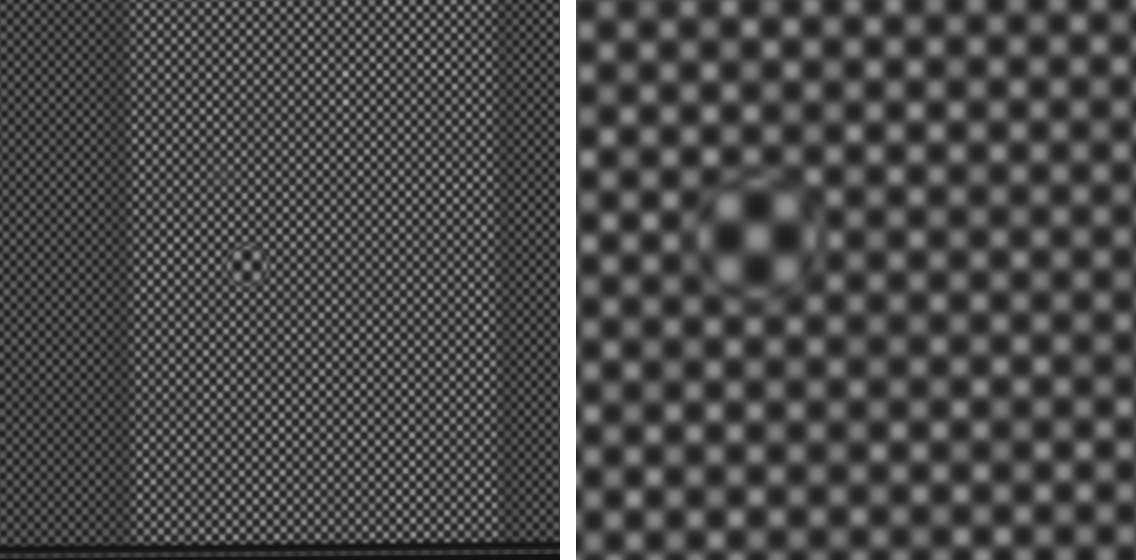
Left: the whole. Right: its middle third, enlarged.
This texture is drawn by a three.js fragment shader. Its source:

```glsl
// A soft grey weave of staggered dots with dim side bands, one coarse flaw
// and a dark hem along the bottom, all tilted slightly. Crossed cosines form
// the dots; a hash per dot and gradient noise vary their strength.
#define REPEATS vec2(41.0, 39.4)
#define FLAW_REPEATS vec2(29.0, 26.5)
#define DOT_ORIGIN vec2(0.617, 0.868)
#define FLAW_CENTER vec2(0.4414, 0.525)
#define FLAW_RADIUS 0.041
#define BAND_LEFT 0.236
#define BAND_RIGHT 0.886
#define HEM_TOP 0.029
#define DOT_VARIATION 0.2
#define WEAVE_TILT 0.014
#define FRAME_TILT 0.008
#define WARP 0.0012

varying vec2 vUv;

const float TAU = 6.2831853;

float hash(vec2 p) {
  p = fract(p * vec2(0.1031, 0.1137));
  p += dot(p, p.yx + 33.33);
  return fract((p.x + p.y) * p.x * 17.0);
}

vec2 gradient(vec2 cell) {
  float angle = TAU * hash(cell + 71.0);
  return vec2(cos(angle), sin(angle));
}

float gradientNoise(vec2 p) {
  vec2 i = floor(p), f = fract(p);
  vec2 s = f * f * f * (f * (f * 6.0 - 15.0) + 10.0);
  vec2 e = vec2(1.0, 0.0);
  float low = mix(dot(gradient(i), f), dot(gradient(i + e), f - e), s.x);
  float high = mix(dot(gradient(i + e.yx), f - e.yx),
                   dot(gradient(i + e.xx), f - e.xx), s.x);
  return mix(low, high, s.y);
}

// Small rotation about a pivot
vec2 tilt(vec2 uv, vec2 pivot, float amount) {
  vec2 d = uv - pivot;
  return uv + amount * vec2(d.y, -d.x);
}

// Staggered round dots: +1 at bright centers, -1 at the dark gaps
float weave(vec2 p) {
  vec2 c = cos(TAU * p);
  float w = c.x * c.y;
  return w * (1.25 - 0.25 * w * w);
}

float softSpot(vec2 p, vec2 center, float radius) {
  vec2 d = (p - center) / radius;
  return exp(-dot(d, d));
}

// Dashed thread on a black strip
float hem(vec2 q) {
  float dash = 0.5 + 0.5 * cos(TAU * q.x * REPEATS.x);
  float thread = 1.0 - smoothstep(0.002, 0.007, abs(q.y - 0.011));
  float fold = softSpot(vec2(0.0, q.y), vec2(0.0, 0.018), 0.003);
  return 0.075 + thread * mix(0.1, 0.18, dash) + 0.03 * fold;
}

void main() {
  vec2 uv = vUv;
  vec2 q = tilt(uv, vec2(0.5), FRAME_TILT);

  // Regular dots on gently bent rows
  vec2 bend = vec2(gradientNoise(uv * 3.0), gradientNoise(uv * 3.0 + 19.0));
  vec2 p = tilt(uv, DOT_ORIGIN, WEAVE_TILT) - DOT_ORIGIN;
  p = (p + WARP * bend) * REPEATS;
  float wave = weave(p);

  // Each dot has its own strength, fading to nothing at its border
  vec2 dotId = floor(vec2(p.x + p.y, p.x - p.y) + 0.5);
  float variation = (hash(dotId + 200.0) - 0.5) * DOT_VARIATION;
  wave += variation * max(wave, 0.0) * 2.0;

  // Coarser dots within the flaw, blurred around its rim
  vec2 fromFlaw = uv - FLAW_CENTER;
  float r = length(fromFlaw);
  float inFlaw = 1.0 - smoothstep(FLAW_RADIUS * 0.78, FLAW_RADIUS, r);
  wave = mix(wave, 1.15 * weave(fromFlaw * FLAW_REPEATS), inFlaw);
  float rim = (r - FLAW_RADIUS * 0.95) / 0.005;
  wave *= 1.0 - 0.45 * exp(-rim * rim);

  // Bright center panel and the blurred margins beside it
  float panel = smoothstep(BAND_LEFT - 0.016, BAND_LEFT + 0.01, q.x)
              * (1.0 - smoothstep(BAND_RIGHT - 0.01, BAND_RIGHT + 0.016, q.x));
  float margin = smoothstep(BAND_LEFT - 0.07, BAND_LEFT - 0.01, q.x)
               * (1.0 - smoothstep(BAND_RIGHT + 0.01, BAND_RIGHT + 0.05, q.x));
  margin *= 1.0 - panel;
  float base = mix(0.25, 0.29, panel) - 0.015 * margin;
  float contrast = mix(0.134, 0.196, panel) * (1.0 - 0.25 * margin);

  // Broad wear, a faint smudge and two bright dots
  float wear = gradientNoise(uv * 5.0 + 7.0) + 0.5 * gradientNoise(uv * 13.0);
  contrast *= 1.0 + 0.12 * wear;
  contrast *= 1.0 - 0.4 * softSpot(uv, vec2(0.397, 0.688), 0.022);
  float grey = base + contrast * wave + 0.042 * panel * wave * wave;
  grey += 0.008 * wear;
  for (int i = 0; i < 2; i++) {
    vec2 center = DOT_ORIGIN - vec2(0.0, 2.0 * float(i) / REPEATS.y);
    grey += 0.16 * softSpot(uv, center, 0.007);
  }

  // Bottom hem
  grey = mix(hem(q), grey, smoothstep(HEM_TOP - 0.006, HEM_TOP + 0.006, q.y));
  gl_FragColor = vec4(vec3(clamp(grey, 0.0, 1.0)), 1.0);
}
```
